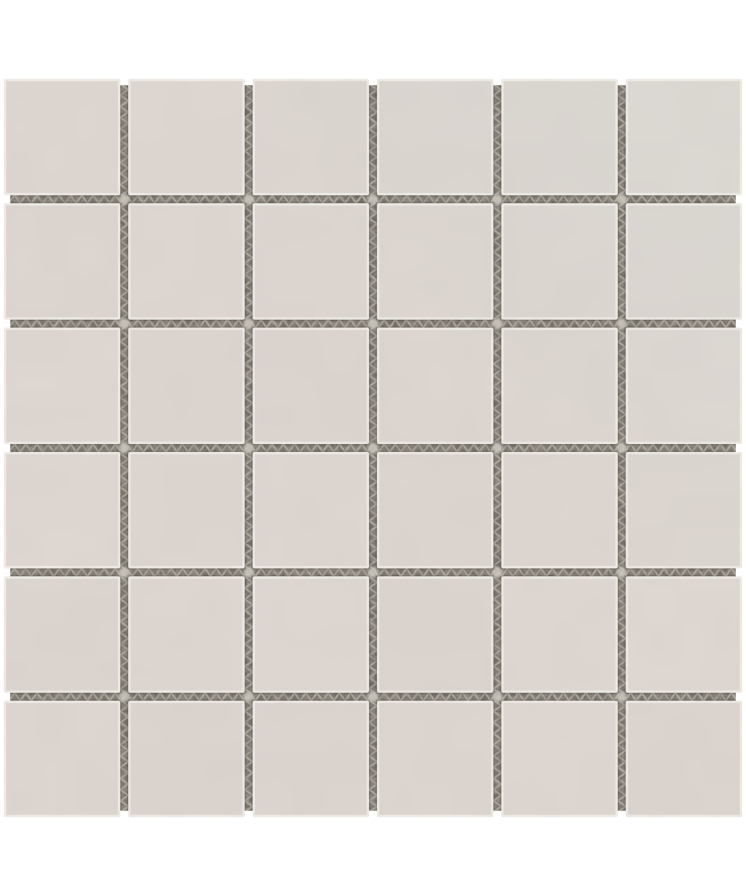
Reproduce this pattern procedurally as a Shadertoy shader.

```glsl
// A six by six sheet of pale square mosaic tiles on a white ground.
// Each tile is a rounded-box distance with a light rim; the joints between
// show a grey woven backing made of zigzag threads, noise and pale crossings.

const float TILES = 6.0;            // repeats across and down
const float PITCH = 0.1388;         // tile spacing, in canvas heights
const float JOINT = 0.0088;         // gap between tiles
const float CORNER = 0.0022;        // tile corner radius
const float RIM = 0.0026;           // width of the light tile edge
const float MESH_INSET = 0.0115;    // backing stops short of the sheet edge
const float THREAD_PERIOD = 0.0125;
const float THREAD_WIDTH = 0.0011;
const float TILE_VARIATION = 0.012;

const vec3 GROUND = vec3(1.0);
const vec3 TILE_COLOR = vec3(0.86, 0.83, 0.81);
const vec3 COOL_TINT = vec3(-0.008, 0.008, 0.006);
const vec3 RIM_COLOR = vec3(0.94, 0.925, 0.905);
const vec3 MESH_DARK = vec3(0.40, 0.38, 0.35);
const vec3 MESH_MID = vec3(0.58, 0.55, 0.52);
const vec3 MESH_LIGHT = vec3(0.71, 0.69, 0.65);
const vec3 KNOT_COLOR = vec3(0.80, 0.78, 0.75);

float hash(vec2 p) {
    return fract(sin(dot(p, vec2(127.1, 311.7))) * 43758.5453);
}

float valueNoise(vec2 p) {
    vec2 i = floor(p), f = fract(p);
    f = f * f * (3.0 - 2.0 * f);
    return mix(mix(hash(i), hash(i + vec2(1.0, 0.0)), f.x),
               mix(hash(i + vec2(0.0, 1.0)), hash(i + 1.0), f.x), f.y);
}

float roundedBox(vec2 p, float halfSide, float radius) {
    vec2 d = abs(p) - halfSide + radius;
    return length(max(d, 0.0)) + min(max(d.x, d.y), 0.0) - radius;
}

// Coverage of the region where the distance is negative
float fill(float dist, float aa) {
    return 1.0 - smoothstep(-aa, aa, dist);
}

// Woven backing seen in the joints
vec3 meshColor(vec2 p, float aa) {
    vec2 offset = (fract(p / PITCH + 0.5) - 0.5) * PITCH;
    bool vertical = abs(offset.x) < abs(offset.y);
    float across = vertical ? offset.x : offset.y;
    float along = vertical ? p.y : p.x;

    float grain = valueNoise(p * 330.0);
    vec3 color = mix(MESH_DARK, MESH_MID, 0.25 + 0.75 * grain);

    // Zigzag thread, unevenly bright along its length
    float zigzag = (abs(fract(along / THREAD_PERIOD) - 0.5) * 2.0 - 0.5) * JOINT;
    float thread = fill(abs(across - zigzag) * 0.6 - THREAD_WIDTH, aa);
    color = mix(color, MESH_LIGHT, thread * (0.45 + 0.5 * valueNoise(p * 170.0)));

    // Shadow beside the tiles, then pale knots at the crossings
    color *= 1.0 - 0.16 * smoothstep(0.2, 0.5, abs(across) / JOINT);
    float knot = 1.0 - smoothstep(0.3, 0.95, length(offset) / JOINT);
    return mix(color, KNOT_COLOR, 0.85 * knot);
}

// Glazed face with slight differences from tile to tile
vec3 tileColor(vec2 p, vec2 cell, float dist, float aa) {
    vec3 color = TILE_COLOR + TILE_VARIATION * (hash(cell + 3.7) - 0.5);
    color += COOL_TINT * smoothstep(0.0, 0.8, p.x + p.y);
    color += 0.008 * (valueNoise(p * 28.0) - 0.5);
    float rim = smoothstep(-RIM - aa, -RIM + aa, dist);
    return mix(color, RIM_COLOR, rim * (0.7 + 0.3 * valueNoise(p * 60.0)));
}

void mainImage(out vec4 fragColor, in vec2 fragCoord) {
    vec2 p = (fragCoord - 0.5 * iResolution.xy) / iResolution.y;
    float aa = 0.75 / iResolution.y;
    float sheetHalf = 0.5 * TILES * PITCH;
    float edge = max(abs(p.x), abs(p.y)) - sheetHalf;

    // Backing
    vec3 color = mix(GROUND, meshColor(p, aa), fill(edge + MESH_INSET, aa));

    // Tiles
    vec2 cell = floor(p / PITCH);
    vec2 local = p - (cell + 0.5) * PITCH;
    float dist = roundedBox(local, 0.5 * (PITCH - JOINT), CORNER);
    float coverage = fill(dist, aa) * step(edge, 0.0);
    color = mix(color, tileColor(p, cell, dist, aa), coverage);

    fragColor = vec4(color, 1.0);
}
```
